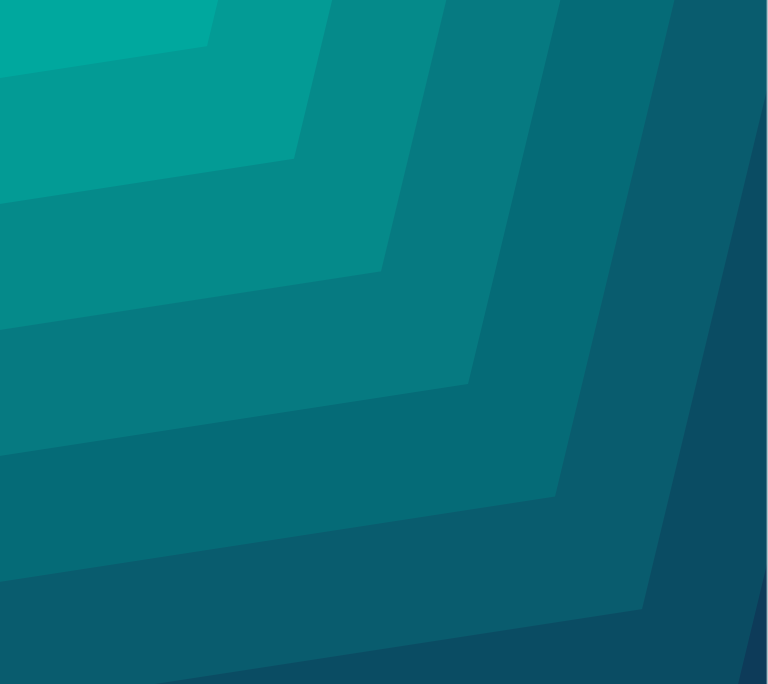
Give the GLSL for this background, as a WebGL 2 fragment shader.

```glsl
#version 300 es
precision highp float;
// Nested angular layers stepping from bright teal at the upper left to navy.
// Two slanted edge families are measured in band units; their maximum gives
// the level, and each whole level starts the next flat colour.

uniform vec2 u_resolution;
out vec4 fragColor;

// Lengths are in canvas heights
const vec2 FIRST_CORNER = vec2(0.3026, 0.9325);
const vec2 CORNER_STEP = vec2(0.1272, -0.1646);
const float LOWER_SLOPE = 0.1537;  // rise of the lower edges per unit x
const float SIDE_LEAN = 0.2405;    // rightward lean of the side edges per unit y
const float RIM_WIDTH = 0.002;
const vec3 RIM_COLOR = vec3(0.68, 0.76, 0.79);

const int BANDS = 8;
const vec3 BAND_COLORS[BANDS] = vec3[BANDS](
    vec3(0.00, 0.66, 0.62),
    vec3(0.01, 0.606, 0.585),
    vec3(0.02, 0.54, 0.54),
    vec3(0.025, 0.48, 0.506),
    vec3(0.02, 0.42, 0.467),
    vec3(0.037, 0.36, 0.43),
    vec3(0.04, 0.30, 0.39),
    vec3(0.05, 0.23, 0.35)
);

// Signed distance to a line through the first corner, and the distance
// between consecutive lines of that family, both along the normal
vec2 edgeFamily(vec2 offset, vec2 direction) {
    vec2 normal = normalize(direction);
    return vec2(dot(offset, normal), dot(CORNER_STEP, normal));
}

// Coverage beyond the k-th line of a family, softened over one pixel
float beyondEdge(vec2 family, float k, float pixel) {
    return clamp((family.x - k * family.y) / pixel + 0.5, 0.0, 1.0);
}

void main() {
    vec2 p = gl_FragCoord.xy / u_resolution.y;
    float pixel = 1.0 / u_resolution.y;
    float aspect = u_resolution.x / u_resolution.y;

    vec2 offset = p - FIRST_CORNER;
    vec2 lower = edgeFamily(offset, vec2(LOWER_SLOPE, -1.0));
    vec2 side = edgeFamily(offset, vec2(1.0, -SIDE_LEAN));

    // Lay each darker band over the area outside its corner
    vec3 color = BAND_COLORS[0];
    for (int i = 1; i < BANDS; i++) {
        float k = float(i - 1);
        float outside = max(beyondEdge(lower, k, pixel), beyondEdge(side, k, pixel));
        color = mix(color, BAND_COLORS[i], outside);
    }

    // Thin pale rim on the right border
    float rim = clamp((p.x - aspect + RIM_WIDTH) / pixel + 0.5, 0.0, 1.0);
    color = mix(color, RIM_COLOR, rim);

    fragColor = vec4(color, 1.0);
}
```
